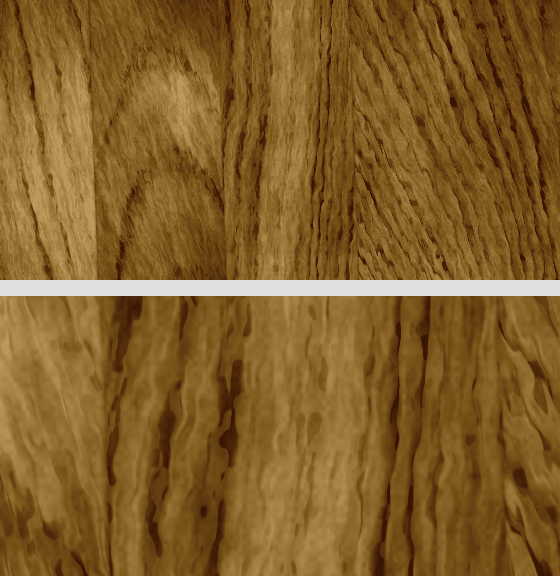
Top, the full canvas; bottom, a detail of the centre.
Give the GLSL for this texture, as a Shadertoy shader.

```glsl
// Four joined boards of brown hardwood, each with its own figure: leaning,
// cathedral arch, straight and diagonal grain. Every board maps the canvas to
// growth-ring and fibre coordinates, which drive ring bands, pores and fibres.

#define RING_DEPTH 0.42
#define PORE_DEPTH 0.46
#define PORE_SCALE vec2(165.0, 46.0)
#define FIBRE_SCALE vec2(180.0, 26.0)
#define STREAK_SCALE vec2(55.0, 4.0)
#define FIBRE_CONTRAST 0.32
#define CLOUD_CONTRAST 0.34
#define SEAM_LEAN 0.035
#define SEAM_SOFTNESS 0.003
#define DARK_WOOD vec3(0.29, 0.14, 0.03)
#define MID_WOOD vec3(0.48, 0.33, 0.095)
#define LIGHT_WOOD vec3(0.69, 0.55, 0.31)

struct Grain {
    float ring;    // growth ring number
    float across;  // distance across the fibres
    float tone;    // base lightness
    float bands;   // strength of the ring bands
    float pores;   // strength of the pores
    float start;   // where in a ring its dark band begins
};

float hash(vec2 p) {
    return fract(sin(dot(p, vec2(127.1, 311.7))) * 43758.5453);
}

float noise(vec2 p) {
    vec2 i = floor(p), f = fract(p);
    f = f * f * (3.0 - 2.0 * f);
    return mix(mix(hash(i), hash(i + vec2(1, 0)), f.x),
               mix(hash(i + vec2(0, 1)), hash(i + vec2(1, 1)), f.x), f.y);
}

float bump(float d, float width) {
    return exp(-d * d / (width * width));
}

// Sparse near-vertical rings leaning to the right on the way down
Grain leaningGrain(vec2 p) {
    float g = p.x + 0.2 * p.y;
    float tone = 0.93 - 0.22 * smoothstep(0.5, 1.0, p.y);
    return Grain(g * 10.0, g, tone, 0.9, 0.9, 0.6);
}

// A few nested arches whose axis drifts to the right on the way down
Grain archGrain(vec2 p) {
    float dx = p.x - 0.54 - 0.14 * (1.0 - p.y);
    float arch = p.y + 6.0 * dx * dx;
    float glow = bump(p.x - 0.60, 0.17) * bump(p.y - 0.68, 0.20);
    float core = 1.0 - smoothstep(0.20, 0.26, arch);
    float tone = 0.52 + 0.34 * glow - 0.10 * core;
    return Grain(arch * 2.4 + 0.4, p.x + 0.3 * p.y, tone, 0.55, 0.8, 0.62);
}

// Straight grain with one dark vein and a dense dark side
Grain straightGrain(vec2 p) {
    float g = p.x + 0.06 * (1.0 - p.y);
    float dense = smoothstep(1.09, 1.17, g);
    float vein = bump(g - 0.945, 0.016) * (1.0 - 0.6 * p.y);
    float tone = 0.62 + 0.22 * bump(g - 1.04, 0.1) - 0.05 * dense - 0.22 * vein;
    float ring = g * 13.0 + 16.0 * max(g - 1.12, 0.0);
    return Grain(ring, g, tone, 0.6 + 0.4 * dense, 0.9 + 0.4 * dense + 0.5 * vein, 0.45);
}

// Diagonal lines that steepen towards the right
Grain diagonalGrain(vec2 p) {
    float g = (2.2 - p.x) * exp(0.7 * (1.0 - p.y));
    float tone = 0.74 - 0.17 * smoothstep(1.4, 2.0, p.x) - 0.08 * p.y;
    return Grain(g * 13.0, p.x + 0.35 * p.y, tone, 0.95, 0.95, 0.3);
}

float boardTone(int board, vec2 p) {
    // Wavering of the grain, and fibres slipping lengthwise to roughen the lines
    vec2 seed = vec2(17.3, 9.1) * float(board);
    vec2 q = p;
    q.x += 0.045 * (noise(p * vec2(5.0, 2.6) + seed) - 0.5);
    q.x += 0.014 * (noise(p * vec2(14.0, 9.0) + seed) - 0.5);
    q.x += 0.010 * (noise(p * vec2(70.0, 38.0) + seed) - 0.5);
    q.y += 0.045 * (noise(vec2(p.x + 0.3 * p.y, p.y) * vec2(120.0, 24.0)) - 0.5);

    Grain g;
    if (board == 0) g = leaningGrain(q);
    else if (board == 1) g = archGrain(q);
    else if (board == 2) g = straightGrain(q);
    else g = diagonalGrain(q);

    // Ring bands, of uneven spacing and strength
    float ring = g.ring + 0.7 * noise(vec2(g.ring * 0.6, p.y * 1.5) + seed);
    float r = fract(ring);
    float band = smoothstep(g.start, 0.90, r) * (1.0 - smoothstep(0.90, 1.0, r));
    band *= 0.25 + 0.75 * hash(vec2(floor(ring), 3.0) + seed);
    band *= 0.6 + 0.8 * noise(vec2(ring * 2.0, p.y * 9.0) + seed);

    // Short crisp pores crowd into the bands; fibres run everywhere
    vec2 along = vec2(g.across, p.y);
    float limit = 0.72 - 0.32 * band;
    float pore = smoothstep(limit, limit + 0.16, noise(along * PORE_SCALE + seed));
    float fine = noise(along * FIBRE_SCALE + seed + 40.0) - 0.5;
    float streak = noise(along * STREAK_SCALE + seed) - 0.5;
    float cloud = noise(p * vec2(7.0, 3.0) + seed) - 0.5;
    cloud += 0.5 * (noise(p * vec2(18.0, 7.0) + seed) - 0.5);

    float tone = g.tone - RING_DEPTH * g.bands * band;
    tone -= PORE_DEPTH * g.pores * pore * (0.22 + 0.7 * band);
    return tone + FIBRE_CONTRAST * (fine + 0.8 * streak) + CLOUD_CONTRAST * cloud;
}

void mainImage(out vec4 fragColor, in vec2 fragCoord) {
    vec2 p = fragCoord / iResolution.xy * vec2(2.0, 1.0);

    // Boards side by side, with thin shaded seams
    float seams[3] = float[3](0.332, 0.792, 1.265);
    float s = p.x + SEAM_LEAN * (p.y - 0.5);
    float tone = boardTone(0, p);
    for (int i = 0; i < 3; i++) {
        float d = s - seams[i];
        tone = mix(tone, boardTone(i + 1, p), smoothstep(-SEAM_SOFTNESS, SEAM_SOFTNESS, d));
        tone -= 0.14 * bump(d, 0.005);
    }

    // Dimmer top edge and a fine speckle
    tone += 0.03 - 0.22 * smoothstep(0.6, 1.0, p.y);
    tone += 0.14 * (noise(p * vec2(190.0, 150.0)) - 0.5);

    tone = clamp(tone, -0.15, 1.12);
    vec3 color = tone < 0.5 ? mix(DARK_WOOD, MID_WOOD, tone * 2.0)
                            : mix(MID_WOOD, LIGHT_WOOD, tone * 2.0 - 1.0);
    fragColor = vec4(max(color, 0.0), 1.0);
}
```
